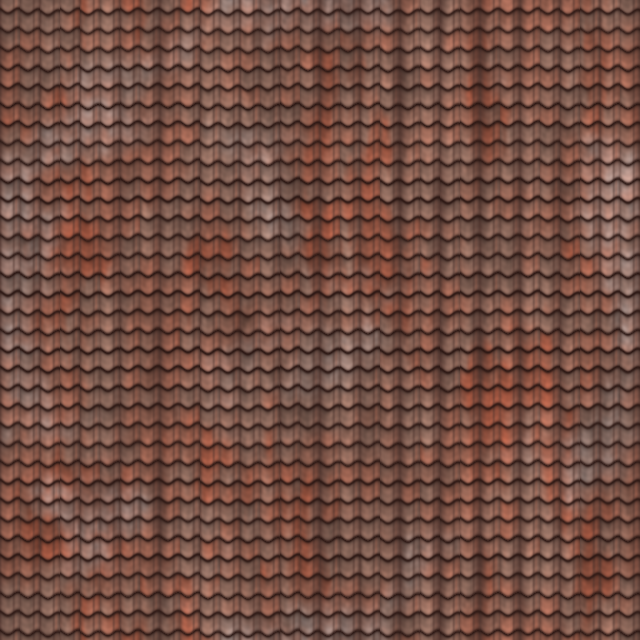
A WebGL 2 fragment shader for this texture:

```glsl
#version 300 es
precision highp float;
// Weathered clay pantile roof: a grid of tiles with sagging lower lips,
// dark overlap lines, side seams and rolls. Wrapping value noise adds
// tile tints, rain streaks, rusty stains and pale lichen patches.

uniform vec2 u_resolution;
out vec4 fragColor;

const vec2 TILES = vec2(32.0, 34.0);     // repeats across and down
const float ROW_OFFSET = 0.37;           // height of the first overlap line
const float SAG = 0.25;                  // depth of the scalloped lip
const float PAN_CENTER = 0.40;           // lowest point of the lip
const float LINE_WIDTH = 0.10;           // half width of the overlap line
const float SEAM_WIDTH = 0.09;           // half width of the side seam
const float ROLL_START = 0.69;           // groove between pan and roll
const float GRAIN = 0.30;                // strength of the fine mottling

const vec3 CLAY = vec3(0.525, 0.395, 0.345);
const vec3 RED_CLAY = vec3(0.56, 0.325, 0.255);
const vec3 RUST = vec3(0.54, 0.25, 0.17);
const vec3 LICHEN = vec3(0.59, 0.52, 0.50);
const vec3 SOOT = vec3(0.31, 0.205, 0.18);
const vec3 SHADOW = vec3(0.17, 0.09, 0.075);

float hash(vec2 p) {
    vec3 q = fract(p.xyx * vec3(0.1031, 0.1030, 0.0973));
    q += dot(q, q.yzx + 33.33);
    return fract((q.x + q.y) * q.z);
}

// Value noise on a grid of the given cell count, wrapping at the canvas edge
float noise(vec2 uv, vec2 cells, float seed) {
    vec2 p = uv * cells;
    vec2 i = floor(p);
    vec2 f = fract(p);
    f = f * f * (3.0 - 2.0 * f);
    vec2 a = mod(i, cells) + seed;
    vec2 b = mod(i + 1.0, cells) + seed;
    return mix(mix(hash(a), hash(vec2(b.x, a.y)), f.x),
               mix(hash(vec2(a.x, b.y)), hash(b), f.x), f.y);
}

float fbm(vec2 uv, vec2 cells, float seed) {
    float sum = 0.0;
    float weight = 0.5;
    for (int octave = 0; octave < 4; octave++) {
        sum += weight * noise(uv, cells, seed);
        cells *= 2.0;
        seed += 17.0;
        weight *= 0.5;
    }
    return sum / 0.9375;
}

// Soft bump of height one around zero
float bump(float d, float width) {
    return exp(-d * d / (width * width));
}

void main() {
    vec2 uv = gl_FragCoord.xy / u_resolution;

    // Tile grid with scalloped rows
    float column = uv.x * TILES.x;
    float x = fract(column);
    float wave = 0.5 + 0.5 * cos(6.28318 * (x - PAN_CENTER));
    float rowJitter = 0.12 * (hash(vec2(floor(column), 5.0)) - 0.5);
    float row = uv.y * TILES.y - ROW_OFFSET + SAG * (wave - 0.5) + rowJitter;
    float y = fract(row);
    vec2 tile = vec2(floor(column), mod(floor(row), TILES.y));
    float tint = hash(tile + 3.0);

    // Clay colour, tile by tile and in broad patches
    float warmth = fbm(uv, vec2(12.0, 8.0), 11.0);
    float redness = smoothstep(0.35, 0.75, warmth + 0.35 * (tint - 0.5));
    vec3 color = mix(CLAY, RED_CLAY, 0.65 * redness);

    // Rust runs downward, lichen gathers in broken patches
    float rust = fbm(uv, vec2(16.0, 5.0), 41.0) + 0.12 * (tint - 0.5);
    color = mix(color, RUST, 0.6 * smoothstep(0.58, 0.78, rust));
    float lichen = fbm(uv, vec2(7.0, 7.0), 73.0);
    float flecks = noise(uv, vec2(80.0, 68.0), 91.0);
    color = mix(color, LICHEN, smoothstep(0.50, 0.74, lichen) * (0.35 + 0.5 * flecks));

    // Mottling, vertical streaks and tile brightness
    float grain = 0.5 * noise(uv, vec2(160.0, 90.0), 7.0) + 0.5 * noise(uv, vec2(128.0, 34.0), 29.0);
    float streak = fbm(uv, vec2(24.0, 3.0), 57.0);
    color *= 1.0 + GRAIN * (grain - 0.5) + 0.40 * (streak - 0.5) + 0.15 * (tint - 0.5);

    // Rounded pan, groove and reddish roll
    color *= 0.93 + 0.12 * wave;
    color = mix(color, SOOT, 0.45 * bump(x - ROLL_START, 0.07));
    float roll = bump(x - 0.81, 0.07);
    color = mix(color, RED_CLAY * 1.08, 0.38 * roll * hash(tile + 19.0));

    // Side seams, heavier on every second column, with uneven grime
    float seamId = mod(floor(column + 0.5), TILES.x);
    float seamDistance = abs(fract(column + 0.5) - 0.5);
    float heavy = 1.0 - mod(seamId, 2.0);
    float dirt = hash(vec2(seamId, 61.0));
    float run = noise(uv, vec2(32.0, 9.0), 83.0);
    color = mix(color, SOOT, (0.40 + 0.25 * heavy) * bump(seamDistance, SEAM_WIDTH));
    color = mix(color, SOOT, heavy * dirt * (0.35 + 0.5 * run) * bump(seamDistance, 0.32));

    // Lit lip above each overlap, cast shadow and dark line below it
    color *= 1.0 + 0.10 * bump(y - 0.28, 0.13);
    color *= 1.0 - 0.25 * smoothstep(0.60, 1.0, y);
    float lineDistance = min(y, 1.0 - y);
    float lineStrength = 0.72 + 0.25 * hash(tile.yy + 47.0);
    color = mix(color, SHADOW, lineStrength * bump(lineDistance, LINE_WIDTH));

    fragColor = vec4(clamp(color, 0.0, 1.0), 1.0);
}
```
